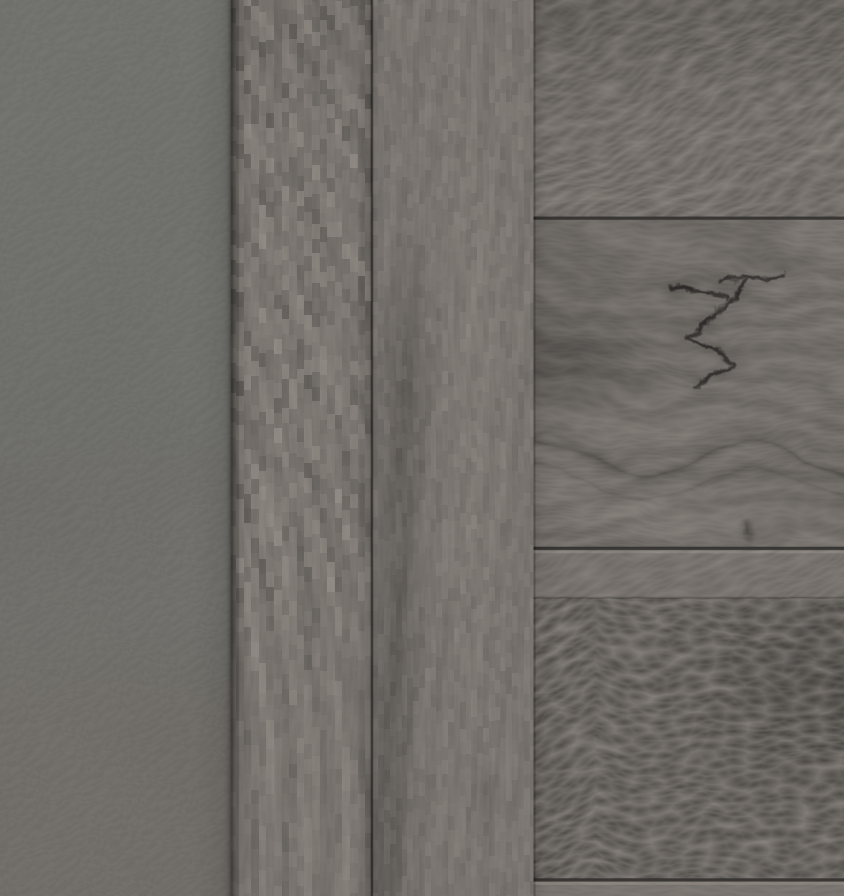
A Shadertoy shader for this texture:

```glsl
// Grey plaster wall beside two upright weathered boards and a stack of level oak planks.

float hash(vec2 p) {
    p = fract(p * vec2(0.1031, 0.1137));
    p += dot(p, p.yx + 33.33);
    return fract((p.x + p.y) * p.x * 17.0);
}

// Cellular noise: distance to the nearest scattered point
float cells(vec2 p) {
    vec2 id = floor(p), f = p - id;
    float nearest = 2.0;
    for (int j = -1; j <= 1; j++)
        for (int i = -1; i <= 1; i++) {
            vec2 o = vec2(i, j), c = id + o + 50.0;
            nearest = min(nearest, length(o + vec2(hash(c), hash(c + 71.7)) - f));
        }
    return nearest;
}

// Layered, turned sines, roughly -1 to 1
float waves(vec2 p) {
    float sum = 0.0, amp = 0.5;
    for (int i = 0; i < 5; i++) {
        sum += amp * sin(p.x + 1.6 * sin(p.y + float(i)));
        p = mat2(0.8, 0.6, -0.6, 0.8) * p * 1.85 + 2.3;
        amp *= 0.6;
    }
    return sum;
}

float spot(vec2 p, vec2 centre, vec2 size) {
    vec2 d = (p - centre) / size;
    return exp(-dot(d, d));
}

float line(float d, float width) {
    float aa = 0.8 / iResolution.y;
    return 1.0 - smoothstep(width - aa, width + aa, abs(d));
}

float segment(vec2 p, vec2 a, vec2 b) {
    vec2 ab = b - a;
    return length(p - a - ab * clamp(dot(p - a, ab) / dot(ab, ab), 0.0, 1.0));
}

float plaster(vec2 p) {
    vec2 q = p * vec2(105.0, 150.0) + 1.5 * waves(p * 45.0);
    float relief = cells(q) - cells(q + vec2(0.25, -0.35));
    return 0.425 + 0.02 * p.y + 0.025 * relief + 0.006 * waves(p * 9.0)
        - 0.025 * smoothstep(0.21, 0.26, p.x);
}

// Upright boards: staggered blocks carry the grain
float boards(vec2 p) {
    float right = step(0.4154, p.x);
    vec2 size = mix(vec2(0.0085, 0.0165), vec2(0.0065, 0.015), right);
    float column = floor(p.x / size.x);
    float row = floor(p.y / size.y + hash(vec2(column, 3.0)));
    vec2 q = mix(p, vec2(column + 0.5, row + 0.5) * size, 0.8);
    float block = hash(vec2(column, row) + 9.0) - 0.5;
    float fibre = cells(vec2(p.x * 190.0 + 2.0 * waves(p * 5.0), p.y * 22.0)) - 0.5;

    float arc = q.x + 0.3 * q.y * q.y;
    float a = 0.462 + 0.026 * sin(arc * 150.0 + 2.5 * waves(q * vec2(9.0, 5.0)))
        + 0.018 * sin(arc * 390.0) + block * mix(0.04, 0.085, smoothstep(0.15, 0.4, p.y));
    a -= 0.035 * smoothstep(0.397, 0.405, p.x) + 0.03 * smoothstep(0.283, 0.268, p.x);
    a -= 0.025 * smoothstep(0.8, 1.0, p.y);

    float lean = q.x - 0.12 * q.y;
    float b = 0.455 + 0.012 * sin(lean * 240.0 + 2.0 * waves(q * vec2(14.0, 3.0))) + 0.045 * block;
    float band = (p.x - 0.43 - 0.04 * p.y) / 0.024;
    b -= 0.075 * exp(-band * band) * smoothstep(0.8, 0.55, p.y);
    b += 0.02 * spot(p, vec2(0.525, 0.6), vec2(0.04, 0.4));
    b -= 0.06 * spot(p, vec2(0.543, 0.11), vec2(0.006, 0.035));
    return mix(a, b, right) + 0.03 * fibre;
}

// Level planks, each with its own figure
float planks(vec2 p) {
    float w = waves(p * vec2(9.0, 16.0));
    float fine = cells(vec2(p.x * 38.0, p.y * 210.0 + 3.0 * w)) - 0.5;
    vec2 slant = mat2(0.87, -0.5, 0.5, 0.87) * p;
    float streak = cells(slant * vec2(28.0, 120.0) + vec2(0.0, 1.5 * w)) - 0.5;
    float tone;
    if (p.y > 0.7565) {
        tone = 0.45 + 0.11 * streak + 0.04 * fine - 0.05 * smoothstep(0.85, 1.0, p.y);
    } else if (p.y > 0.388) {
        float rings = sin(p.y * 150.0 + 7.0 * waves(p * vec2(7.0, 12.0)));
        tone = 0.435 + 0.022 * rings + 0.05 * fine + 0.015 * w;
        tone -= 0.07 * spot(p, vec2(0.63, 0.6), vec2(0.09, 0.045));
        tone += 0.035 * spot(p, vec2(0.7, 0.435), vec2(0.09, 0.025));
        float vein = p.y - 0.485 - 0.018 * sin(p.x * 24.0) - 0.012 * w;
        tone -= 0.09 * exp(-abs(vein) * 250.0) + 0.05 * exp(-abs(vein + 0.025) * 300.0);
        // Branching cracks and a small knot
        vec2 c = p + 0.005 * vec2(waves(p * 75.0), waves(p.yx * 90.0));
        float d = min(segment(c, vec2(0.75, 0.68), vec2(0.81, 0.668)),
                      segment(c, vec2(0.8, 0.685), vec2(0.872, 0.692)));
        d = min(d, segment(c, vec2(0.835, 0.685), vec2(0.77, 0.622)));
        d = min(d, segment(c, vec2(0.77, 0.622), vec2(0.818, 0.596)));
        d = min(d, segment(c, vec2(0.818, 0.596), vec2(0.778, 0.57)));
        tone -= 0.19 * smoothstep(0.0045, 0.0005, d) + 0.04 * exp(-d * 70.0);
        tone -= 0.13 * spot(c, vec2(0.833, 0.407), vec2(0.005, 0.01));
    } else if (p.y > 0.333) {
        tone = 0.455 + 0.07 * streak + 0.02 * fine;
    } else {
        float fold = p.y + 0.45 * abs(p.x - 0.665) * smoothstep(0.8, 0.62, p.x) + 0.008 * w;
        float dash = cells(vec2(p.x * 48.0, fold * 115.0)) - 0.5;
        tone = 0.415 + 0.16 * dash + 0.016 * sin(fold * 330.0) + 0.04 * fine;
        tone -= 0.05 * spot(p, vec2(0.92, 0.24), vec2(0.12, 0.1));
        tone = mix(tone, 0.46 + 0.04 * fine, step(p.y, 0.018));
    }
    // Seams with a worn light lip
    float seam = max(max(line(p.y - 0.7565, 0.0018), line(p.y - 0.388, 0.0018)), line(p.y - 0.018, 0.0018));
    tone += 0.06 * max(line(p.y - 0.384, 0.0015), line(p.y - 0.014, 0.0015));
    tone -= 0.09 * line(p.y - 0.333, 0.001);
    return mix(tone, 0.19, 0.9 * seam) - 0.05 * exp(-(p.x - 0.596) * 90.0);
}

void mainImage(out vec4 fragColor, in vec2 fragCoord) {
    vec2 p = fragCoord / iResolution.y;
    p.x = fragCoord.x / iResolution.x * 0.9427;
    vec3 color = plaster(p) * mix(vec3(1.035, 1.0, 0.955), vec3(1.0, 1.0, 0.96), smoothstep(0.0, 0.6, p.y));
    float aa = 0.8 / iResolution.y;
    float wood = mix(boards(p), planks(p), smoothstep(-aa, aa, p.x - 0.596));
    color = mix(color, wood * vec3(1.04, 1.0, 0.955), smoothstep(-aa, aa, p.x - 0.258));
    // Upright gaps
    color *= 1.0 - 0.42 * exp(-abs(p.x - 0.2585) * 330.0) - 0.14 * line(p.x - 0.263, 0.004);
    color *= 1.0 - 0.4 * line(p.x - 0.4154, 0.0014) - 0.12 * exp(-abs(p.x - 0.4154) * 200.0);
    color *= 1.0 - 0.2 * line(p.x - 0.597, 0.0012);
    fragColor = vec4(color, 1.0);
}
```
